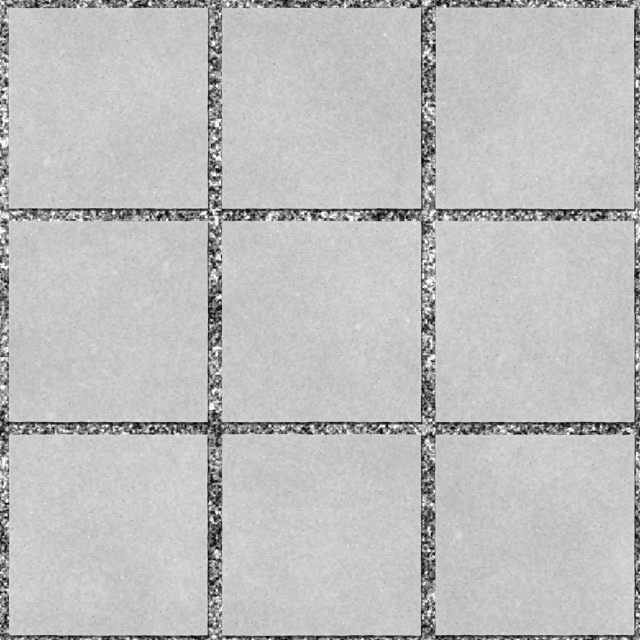
This texture is drawn by a Shadertoy shader. Its source:

```glsl
// Three by three pale concrete pavers separated by coarse salt-and-pepper grout.
// Each paver is a slightly uneven box; layered value noise gives grain and mottling,
// and jittered grids scatter pits, specks and blotches. All layers wrap at the edges.

const float TILES = 3.0;
const vec2  GRID_SHIFT = vec2(0.0025, -0.0025);   // offset of the joint crossings
const vec2  HALF_TILE = vec2(0.1553, 0.1569);
const float SIZE_JITTER = 0.0008;
const float EDGE_WOBBLE = 0.0016;
const float CORNER_RADIUS = 0.0015;
const vec2  SHADOW_SHIFT = vec2(0.0012, -0.0030);
const float SHADOW_DEPTH = 0.58;

const float TILE_GREY = 0.783;
const float TILE_VARIATION = 0.012;
const float MOTTLE = 0.075;
const float FINE_GRAIN = 0.105;
const float PIT_DARKNESS = 0.17;
const float SPECK_LIGHT = 0.10;
const float BLOTCH_LIGHT = 0.085;

const float GROUT_GREY = 0.47;
const float GROUT_CONTRAST = 1.15;
const float GROUT_PATCHES = 0.40;
const float CHIP_LIGHT = 0.30;

// Integer hash: cell and seed to 0..1
float hash(vec2 cell, float seed) {
    uvec2 c = uvec2(ivec2(cell));
    uint h = c.x * 1597u + c.y * 51749u + uint(seed) * 7919u;
    h = (h ^ (h >> 16)) * 73244475u;
    h = (h ^ (h >> 15)) * 73244475u;
    h ^= h >> 16;
    return float(h & 65535u) / 65535.0;
}

// Value noise that wraps over the unit canvas
float noise(vec2 uv, float freq, float seed) {
    vec2 p = uv * freq, i = floor(p), f = fract(p);
    f = f * f * (3.0 - 2.0 * f);
    vec2 a = mod(i, freq), b = mod(i + 1.0, freq);
    return mix(mix(hash(a, seed), hash(vec2(b.x, a.y), seed), f.x),
               mix(hash(vec2(a.x, b.y), seed), hash(b, seed), f.x), f.y);
}

// Soft noise over four octaves
float fbm(vec2 uv, float freq, float seed) {
    float sum = 0.0, weight = 0.5;
    for (int k = 0; k < 4; k++) {
        sum += weight * noise(uv, freq, seed + float(k));
        freq *= 2.0;
        weight *= 0.5;
    }
    return sum / 0.9375;
}

// Coverage of randomly placed round marks, one candidate per grid cell
float spots(vec2 uv, float freq, float density, float rMin, float rMax, float seed) {
    float cover = 0.0, px = 1.0 / iResolution.y;
    vec2 base = floor(uv * freq);
    for (int y = -1; y <= 1; y++)
    for (int x = -1; x <= 1; x++) {
        vec2 cell = base + vec2(x, y), id = mod(cell, freq);
        if (hash(id, seed) > density) continue;
        vec2 center = (cell + vec2(hash(id, seed + 1.0), hash(id, seed + 2.0))) / freq;
        float size = hash(id, seed + 3.0);
        float r = mix(rMin, rMax, size * size);
        float strength = mix(0.4, 1.0, hash(id, seed + 4.0));
        float mark = 1.0 - smoothstep(0.55 * r - 0.5 * px, r + 0.5 * px, length(uv - center));
        cover = max(cover, mark * strength);
    }
    return cover;
}

float boxDistance(vec2 p, vec2 halfSize) {
    vec2 d = abs(p) - halfSize + CORNER_RADIUS;
    return length(max(d, 0.0)) + min(max(d.x, d.y), 0.0) - CORNER_RADIUS;
}

float tileShade(vec2 uv, vec2 id, float dist) {
    float v = TILE_GREY + TILE_VARIATION * (hash(id, 70.0) - 0.5);
    v += MOTTLE * (fbm(uv, 7.0, 10.0) - 0.5) + 0.5 * MOTTLE * (fbm(uv, 45.0, 15.0) - 0.5);
    v += FINE_GRAIN * (0.6 * noise(uv, 400.0, 20.0) + 0.4 * noise(uv, 210.0, 21.0) - 0.5);
    v -= PIT_DARKNESS * spots(uv, 110.0, 0.20, 0.0006, 0.0015, 30.0);
    v += SPECK_LIGHT * spots(uv, 95.0, 0.22, 0.0007, 0.0022, 40.0);
    vec2 ragged = uv + 0.004 * (vec2(noise(uv, 130.0, 55.0), noise(uv, 130.0, 56.0)) - 0.5);
    v += BLOTCH_LIGHT * spots(ragged, 14.0, 0.20, 0.0025, 0.0085, 50.0);
    return v + 0.025 * smoothstep(-0.006, -0.001, dist);   // worn pale rim
}

float groutShade(vec2 uv, float shadowDist) {
    float grain = 0.6 * noise(uv, 230.0, 80.0) + 0.4 * noise(uv, 390.0, 81.0);
    float v = GROUT_GREY + GROUT_CONTRAST * (grain - 0.5);
    v += GROUT_PATCHES * (fbm(uv, 18.0, 85.0) - 0.5);
    v += CHIP_LIGHT * smoothstep(0.64, 0.82, noise(uv, 180.0, 90.0));
    float shadow = 1.0 - smoothstep(-0.001, 0.0025, shadowDist);
    return clamp(v, 0.08, 0.97) * (1.0 - SHADOW_DEPTH * shadow);
}

void mainImage(out vec4 fragColor, in vec2 fragCoord) {
    vec2 uv = fragCoord / iResolution.xy;
    float px = 1.0 / iResolution.y;

    // Paver layout
    vec2 grid = (uv - GRID_SHIFT) * TILES;
    vec2 id = mod(floor(grid), TILES);
    vec2 local = (fract(grid) - 0.5) / TILES;
    vec2 halfSize = HALF_TILE + SIZE_JITTER * (vec2(hash(id, 71.0), hash(id, 72.0)) - 0.5);
    float wobble = EDGE_WOBBLE * (0.5 * noise(uv, 30.0, 60.0) + 0.5 * noise(uv, 150.0, 61.0) - 0.5);
    float dist = boxDistance(local, halfSize) + wobble;
    float shadowDist = boxDistance(local - SHADOW_SHIFT, halfSize) + wobble;

    // Pavers over grout
    float cover = 1.0 - smoothstep(-0.75 * px, 0.75 * px, dist);
    float grey = mix(groutShade(uv, shadowDist), tileShade(uv, id, dist), cover);
    fragColor = vec4(vec3(clamp(grey, 0.0, 1.0)), 1.0);
}
```
